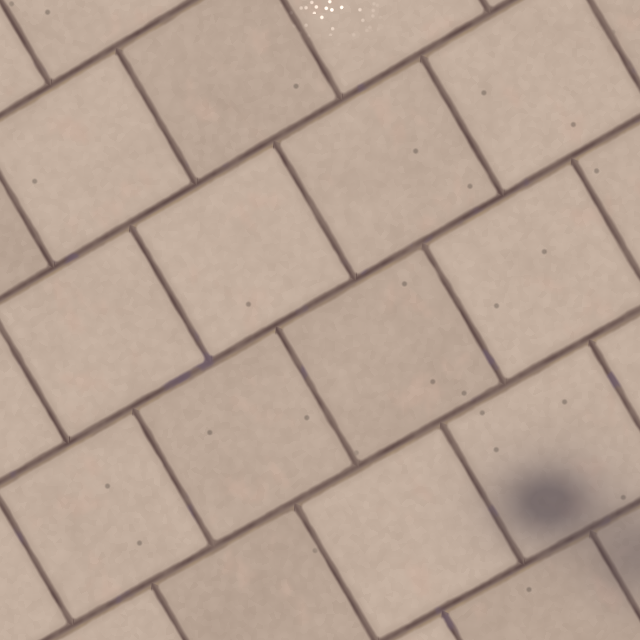
Write a three.js fragment shader that draws this texture.

```glsl
varying vec2 vUv;

const vec3 STONE = vec3(0.765, 0.685, 0.622);
const vec3 DULL_STONE = vec3(0.695, 0.615, 0.555);
const vec3 PINK_STONE = vec3(0.785, 0.675, 0.610);
const vec3 JOINT = vec3(0.535, 0.455, 0.415);
const vec3 JOINT_DARK = vec3(0.385, 0.305, 0.290);
const vec3 JOINT_VIOLET = vec3(0.430, 0.360, 0.415);
const vec3 LIP_TAN = vec3(0.640, 0.550, 0.455);
const vec3 SHADOW = vec3(0.430, 0.385, 0.390);

const vec2 TILE = vec2(0.258, 0.247);
const vec2 JOINT_HALF = vec2(0.0050, 0.0072);
const float SOFT = 0.0028;

float hash(vec2 c) {
  return fract(sin(dot(c, vec2(127.1, 311.7))) * 43758.5);
}

// Cellular noise: x = distance to nearest point, y = id of that point
vec2 cellular(vec2 p) {
  vec2 base = floor(p);
  vec2 best = vec2(9.0, 0.0);
  for (int j = -1; j <= 1; j++) {
    for (int i = -1; i <= 1; i++) {
      vec2 c = base + vec2(float(i), float(j));
      vec2 site = c + vec2(hash(c), hash(c + 37.3));
      float d = length(p - site);
      if (d < best.x) best = vec2(d, hash(c + 71.9));
    }
  }
  return best;
}

// Layered sines, about -1 to 1
float waves(vec2 p, float seed) {
  float sum = 0.0;
  float amp = 0.55;
  for (int i = 0; i < 4; i++) {
    sum += amp * sin(p.x + 1.7 * sin(p.y + seed)) * cos(p.y * 0.9 - seed);
    p = mat2(0.8, 0.6, -0.6, 0.8) * p * 1.9 + seed;
    amp *= 0.6;
  }
  return sum;
}

float blob(vec2 p, vec2 centre, vec2 radius) {
  vec2 q = (p - centre) / radius;
  return exp(-dot(q, q));
}

float roundBox(vec2 p, vec2 halfSize, float r) {
  vec2 q = abs(p) - halfSize + r;
  return length(max(q, 0.0)) + min(max(q.x, q.y), 0.0) - r;
}

// Slanted courses with slight perspective; x = along course, y = course
vec2 courseCoords(vec2 p) {
  float down = 1.0 - p.y;
  float along = p.x - 0.585 * down;
  float course = (down - 0.1823 + 0.597 * p.x) / (0.2865 + 0.0135 * p.x);
  float row = floor(course);
  float bond = 0.453 * (1.0 - mod(row, 2.0)) + 0.02 * (hash(vec2(row, 5.0)) - 0.5);
  return vec2(along / (0.2988 + 0.01 * along) - bond, course);
}

vec3 stoneColour(vec2 p, vec2 id, float edge) {
  float tone = hash(id + 11.0);
  float stain = waves(p * 17.0, 2.3 + tone);
  vec3 col = mix(STONE, DULL_STONE, clamp(0.75 * tone * tone + 0.22 * stain, 0.0, 1.0));
  col = mix(col, PINK_STONE, 0.5 * smoothstep(0.3, 0.9, waves(p * 24.0, 5.1)));
  // Grain
  col += 0.022 * (cellular(p * 100.0).y - 0.5);
  col += 0.022 * (0.5 - cellular(p * 42.0).x);
  // Pits
  vec2 pit = cellular(p * 24.0);
  col *= 1.0 - 0.22 * step(0.95, pit.y) * smoothstep(0.14, 0.04, pit.x);
  // Worn rim
  return mix(col, DULL_STONE, 0.55 * smoothstep(-0.014, 0.0, edge));
}

vec3 jointColour(vec2 p, vec2 offset, float isBed) {
  float wear = waves(p * 38.0, 1.4);
  float across = mix(offset.x, offset.y, isBed);
  float core = exp(-pow((across + 0.0018) / 0.0034, 2.0));
  vec3 col = mix(JOINT, JOINT_DARK, core * clamp(0.68 + 0.5 * wear, 0.1, 1.0));
  col = mix(col, JOINT_VIOLET, 0.7 * smoothstep(0.35, 0.8, waves(p * 27.0, 4.2)));
  float lip = isBed * smoothstep(0.001, 0.006, across);
  return mix(col, LIP_TAN, lip * clamp(0.65 + 0.5 * wear, 0.0, 1.0));
}

void main() {
  vec2 p = vUv;
  vec2 grid = courseCoords(p);
  vec2 id = floor(grid);
  vec2 local = (fract(grid) - 0.5) * TILE;
  vec2 offset = (grid - floor(grid + 0.5)) * TILE;

  // Uneven tile outline
  float edge = roundBox(local, 0.5 * TILE - JOINT_HALF, 0.007);
  edge += 0.0012 * waves(p * 55.0, 3.7);
  vec2 reach = abs(offset) / JOINT_HALF;
  float isBed = smoothstep(-0.3, 0.3, reach.x - reach.y);

  vec3 col = stoneColour(p, id, edge);
  col = mix(col, jointColour(p, offset, isBed), smoothstep(-SOFT, SOFT, edge));

  // Cast shadow
  float shade = 0.75 * blob(p, vec2(0.855, 0.215), vec2(0.066, 0.052));
  shade += 0.22 * blob(p, vec2(0.870, 0.215), vec2(0.14, 0.10));
  shade += 0.50 * blob(p, vec2(1.0, 0.13), vec2(0.075, 0.075));
  col = mix(col, SHADOW * (0.6 + 0.4 * col / STONE), min(shade, 0.85));

  // Wet glints
  vec2 glint = cellular(p * 85.0);
  float wet = blob(p, vec2(0.52, 0.985), vec2(0.045, 0.03));
  col += 0.4 * wet * step(0.6, glint.y) * smoothstep(0.35, 0.1, glint.x);

  gl_FragColor = vec4(clamp(col, 0.0, 1.0), 1.0);
}
```
